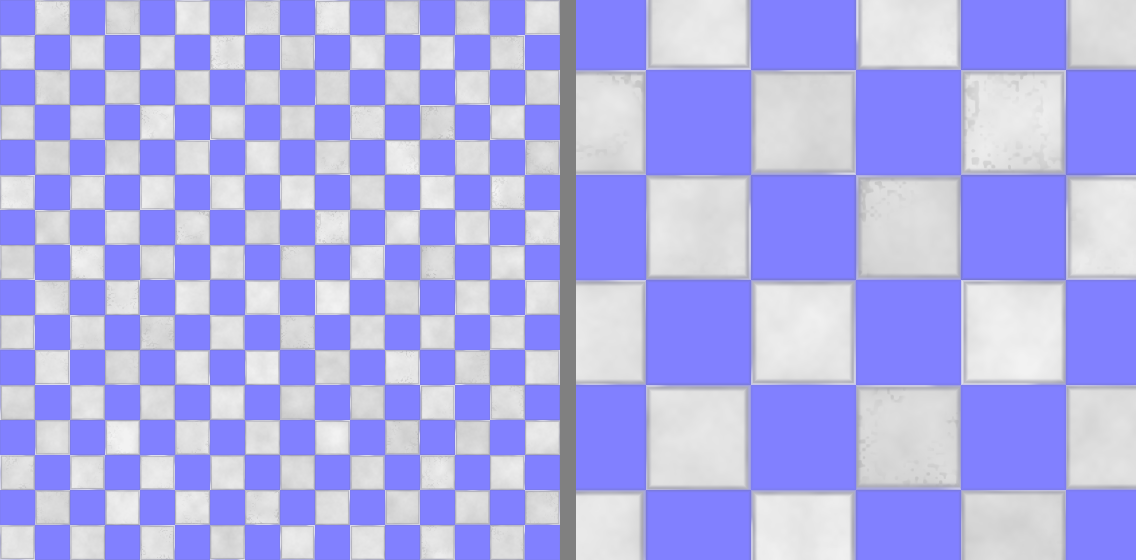
Left: the whole. Right: its middle third, enlarged.
A three.js fragment shader for this texture map:

```glsl
// A 16 by 16 checkerboard of flat violet-blue squares and worn pale grey tiles.
// Each grey tile gets a hashed tone, soft clouds, speckled wear and a slightly
// uneven grimy border; tile indices are whole and wrapped, so the sheet repeats.
varying vec2 vUv;

const float TILES = 16.0;

float hash(vec2 p) {
  vec3 q = fract(vec3(p.xyx) * 0.1031);
  q += dot(q, q.yzx + 33.33);
  return fract((q.x + q.y) * q.z);
}

float noise(vec2 p) {
  vec2 i = floor(p), f = fract(p);
  f = f * f * (3.0 - 2.0 * f);
  return mix(mix(hash(i), hash(i + vec2(1.0, 0.0)), f.x),
             mix(hash(i + vec2(0.0, 1.0)), hash(i + 1.0), f.x), f.y);
}

float clouds(vec2 p) {
  float sum = 0.0, weight = 0.55;
  for (int octave = 0; octave < 4; octave++) {
    sum += weight * noise(p);
    p = p * 2.1 + 17.3;
    weight *= 0.48;
  }
  return sum;
}

// Distance inside the tile border, with a different small gap on each side.
float insetDistance(vec2 local, vec2 cell) {
  vec2 low = local - 0.024 * vec2(hash(cell + 21.0), hash(cell + 43.0));
  vec2 high = 1.0 - local - 0.024 * vec2(hash(cell + 65.0), hash(cell + 87.0));
  return min(min(low.x, low.y), min(high.x, high.y));
}

vec3 greyTile(vec2 local, vec2 cell) {
  vec2 seed = floor(200.0 * vec2(hash(cell + 3.0), hash(cell + 11.0)));
  float inset = insetDistance(local, cell);

  // Tone of the whole tile and its cloudy glaze
  float tone = 0.842 + 0.076 * hash(cell + 5.0);
  tone += 0.13 * (clouds(local * 1.7 + seed) - 0.5);
  tone += 0.012 * (noise(local * 15.0 + seed) - 0.5);

  // Speckled wear, strongest near the border of a few tiles
  float worn = pow(hash(cell + 31.0), 3.0);
  float patches = smoothstep(0.4, 0.75, noise(local * 3.0 + seed + 50.0));
  float specks = smoothstep(0.5, 0.85, noise(local * 26.0 + seed));
  tone -= 0.10 * worn * patches * specks * smoothstep(0.4, 0.03, inset);
  tone -= 0.035 * exp(-max(inset, 0.0) * 16.0);

  // Dark border line, then the pale rim outside it
  float grime = 0.7 + 0.3 * noise(local * 6.0 + seed + 90.0);
  vec3 color = vec3(min(tone, 0.95));
  color = mix(color, vec3(0.655, 0.655, 0.70),
              grime * smoothstep(0.055, 0.008, inset));
  float chalk = smoothstep(0.45, 0.8, noise(local * 2.0 + seed + 130.0));
  vec3 rim = mix(vec3(0.66, 0.66, 0.86), vec3(0.88, 0.88, 0.94), chalk);
  return mix(color, rim, smoothstep(0.016, -0.012, inset));
}

void main() {
  vec2 grid = vUv * TILES;
  vec2 cell = mod(floor(grid), TILES);
  vec2 local = fract(grid);
  vec2 border = min(local, 1.0 - local);
  float edge = min(border.x, border.y);
  bool isGrey = mod(cell.x + cell.y, 2.0) < 0.5;

  // Blue square with a faint uneven shadow along its sides
  float shade = smoothstep(0.03, 0.0, edge) * (0.3 + 0.7 * hash(cell + 7.0));
  vec3 blue = mix(vec3(0.505, 0.502, 1.0), vec3(0.47, 0.47, 0.82), shade);

  vec3 color = blue;
  if (isGrey) {
    color = mix(blue, greyTile(local, cell), smoothstep(-0.012, 0.012, edge));
  }
  gl_FragColor = vec4(color, 1.0);
}
```
